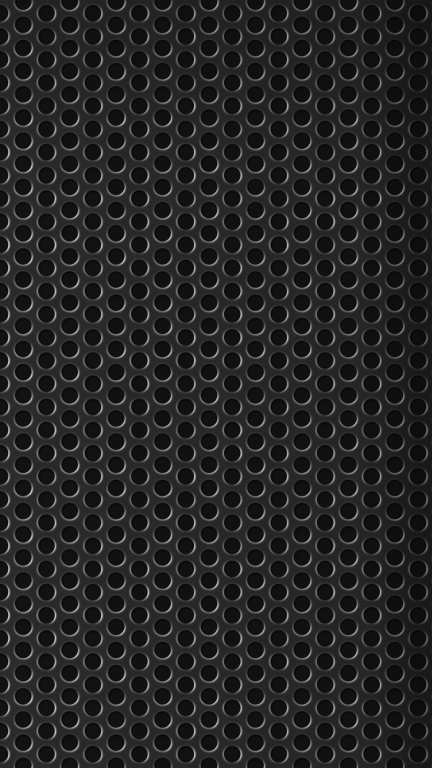
This pattern is drawn by a Shadertoy shader. Its source:

```glsl
// Dark perforated metal sheet: staggered columns of round holes.
// Each hole is a distance field with a shaded well and a bevel lit from
// the sides; layered sines and a hash vary the sheet and the bevels.

const vec2  REPEATS      = vec2(18.6, 33.17); // holes across and down
const float TOP_OFFSET   = 0.071;  // phase of the odd columns, in pitches
const float HOLE_RADIUS  = 0.35;   // in pitches
const float RIM_CENTRE   = 0.035;  // distance of the bevel from the edge
const float RIM_WIDTH    = 0.050;
const float PLATE_TONE   = 0.148;
const float WELL_TONE    = 0.066;
const float SHADOW_TONE  = 0.035;
const float RIM_BASE     = 0.035;  // glow all round the bevel
const float RIM_MAIN     = 0.47;   // lower right highlight
const float RIM_SECOND   = 0.24;   // lower left highlight
const float RIM_VARIANCE = 0.30;

float hash(vec2 p) {
    return fract(sin(dot(p, vec2(41.3, 289.1))) * 4375.5);
}

vec2 direction(float angle) {
    return vec2(cos(angle), sin(angle));
}

// Highlight facing one direction around the bevel
float lobe(vec2 normal, float angle, float sharpness) {
    return pow(max(dot(normal, direction(angle)), 0.0), sharpness);
}

// Faint mottling of the sheet
float mottle(vec2 p) {
    return sin(p.x * 2.1 + sin(p.y * 1.3)) * 0.5
         + sin(p.y * 3.7 + sin(p.x * 2.9)) * 0.3
         + sin(p.x * 7.3 - p.y * 5.9) * 0.2;
}

// Broad light: brighter on the left, fading at the right and the top
float sheetLight(vec2 uv) {
    float across = mix(1.12, 0.96, uv.x);
    float rightFade = 1.0 - 0.32 * smoothstep(0.82, 1.0, uv.x);
    float topFade = 1.0 - 0.14 * smoothstep(0.75, 1.0, uv.y);
    return across * rightFade * topFade;
}

void mainImage(out vec4 fragColor, in vec2 fragCoord) {
    vec2 uv = fragCoord / iResolution.xy;
    vec2 grid = vec2(uv.x, 1.0 - uv.y) * REPEATS;
    float pixel = REPEATS.y / iResolution.y;

    // Nearest hole; every other column shifts by half a pitch
    float column = floor(grid.x + 0.5);
    float isOdd = mod(column, 2.0);
    float shift = TOP_OFFSET + 0.5 * (1.0 - isOdd);
    float row = floor(grid.y - shift + 0.5);
    vec2 local = grid - vec2(column, row + shift);
    local.y = -local.y;

    float radius = length(local);
    vec2 normal = local / max(radius, 0.001);
    float edge = radius - HOLE_RADIUS;
    float wear = hash(vec2(column, row)) - 0.5;

    // Sheet
    float light = sheetLight(uv);
    float plate = PLATE_TONE * light * (1.0 + 0.05 * mottle(grid));

    // Bevel: highlights turn a little from column to column
    float band = (edge - RIM_CENTRE) / RIM_WIDTH;
    float rim = exp(-band * band);
    float mainAngle = mix(-0.25, -0.65, isOdd) + 0.25 * wear;
    float secondAngle = mix(-2.95, -2.35, isOdd) - 0.25 * wear;
    float highlight = RIM_BASE
                    + RIM_MAIN * lobe(normal, mainAngle, 2.5)
                    + RIM_SECOND * lobe(normal, secondAngle, 2.5);
    plate += rim * highlight * light * (1.0 + RIM_VARIANCE * wear);

    // Well: an offset floor leaves a shadow at the upper left
    float floorEdge = length(local - vec2(0.025, -0.04)) - HOLE_RADIUS * 0.9;
    float well = mix(WELL_TONE, SHADOW_TONE,
                     smoothstep(-0.03 - pixel, 0.03 + pixel, floorEdge));
    well *= mix(1.0, light, 0.5);

    float cover = smoothstep(-0.75 * pixel, 0.75 * pixel, edge);
    fragColor = vec4(vec3(mix(well, plate, cover)), 1.0);
}
```
